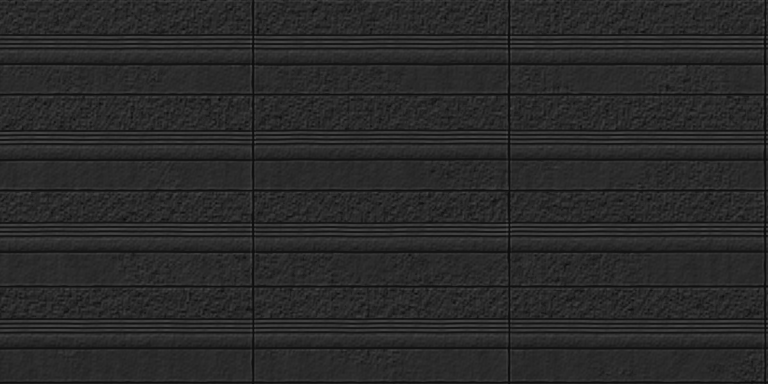
Give the GLSL for this texture map, as a WebGL 1 fragment shader.

```glsl
precision highp float;
uniform vec2 u_resolution;

#define TILES vec2(3.0, 4.0)
#define BASE_TONE 0.162
#define DARK_TONE 0.07
#define RIDGE_TONE 0.275
#define GROOVE_START 0.342
#define GROOVE_STEP 0.0465
#define BEAD_TOP 0.495
#define BEAD_BOTTOM 0.637
#define ROW_SHIFT 0.02
#define GRAIN_SCALE 170.0
#define GRAIN_DEPTH 0.085

float hash(vec2 p) {
  return fract(sin(dot(p, vec2(127.1, 311.7))) * 43758.545);
}

float noise(vec2 p) {
  vec2 i = floor(p), f = fract(p);
  f = f * f * (3.0 - 2.0 * f);
  float low = mix(hash(i), hash(i + vec2(1.0, 0.0)), f.x);
  float high = mix(hash(i + vec2(0.0, 1.0)), hash(i + vec2(1.0, 1.0)), f.x);
  return mix(low, high, f.y);
}

float fbm(vec2 p) {
  float sum = 0.0, amp = 0.5;
  for (int i = 0; i < 4; i++) {
    sum += amp * noise(p);
    p = p * 2.03 + 17.3;
    amp *= 0.5;
  }
  return sum;
}

// Box-filtered coverage of the interval [a, b]
float band(float x, float a, float b, float px) {
  return clamp((x - a) / px + 0.5, 0.0, 1.0) - clamp((x - b) / px + 0.5, 0.0, 1.0);
}

float line(float x, float center, float halfWidth, float px) {
  return band(x, center - halfWidth, center + halfWidth, px);
}

void main() {
  vec2 uv = gl_FragCoord.xy / u_resolution;
  vec2 surface = uv * vec2(2.0, 1.0);
  vec2 px = TILES / u_resolution;
  vec2 grid = vec2(uv.x, 1.0 - uv.y) * TILES;
  vec2 id = floor(grid), cell = fract(grid);

  // Relief coordinate: measured downward, shifted per tile and slightly uneven
  float wobble = (noise(surface * vec2(14.0, 5.0)) - 0.5) * 0.006;
  float shift = mix(ROW_SHIFT, -ROW_SHIFT, step(1.5, id.y));
  shift += (hash(id + 7.0) - 0.5) * 0.008;
  float v = cell.y - shift + wobble;

  // Fine embossed grain, streaks and worn patches
  vec2 g = surface * GRAIN_SCALE;
  float grain = noise(g) - noise(g + vec2(0.6, -0.9));
  grain += 0.5 * (noise(g * 0.5 + 9.0) - noise(g * 0.5 + vec2(9.4, 8.3)));
  float mottle = fbm(surface * 40.0) - 0.47;
  float streak = noise(surface * vec2(110.0, 12.0)) - 0.5;
  float patches = smoothstep(0.46, 0.66, fbm(surface * vec2(5.0, 9.0) + 4.0));
  float pits = smoothstep(0.72, 0.92, noise(g * 0.7 + 31.0));

  float grooved = band(v, GROOVE_START, BEAD_TOP, px.y);
  float bead = band(v, BEAD_TOP, BEAD_BOTTOM, px.y);
  float rough = 1.0 - step(GROOVE_START, v);
  float smoothBand = step(BEAD_BOTTOM, v);

  float tone = BASE_TONE + (hash(id + 2.0) - 0.5) * 0.005 + mottle * 0.02;

  // Rough upper face with small pits
  tone += rough * (grain * GRAIN_DEPTH - pits * 0.045 + 0.003);

  // Smooth lower face with vertical streaks
  tone += smoothBand * (0.003 + streak * 0.022 + grain * mix(0.028, 0.07, patches));
  tone -= smoothBand * patches * pits * 0.04;

  // Rounded bead, lit from above
  float across = clamp((v - BEAD_TOP) / (BEAD_BOTTOM - BEAD_TOP), 0.0, 1.0);
  tone += bead * (mix(0.028, -0.045, across * across) + grain * 0.04);

  // Fine ridges separated by grooves
  float wear = 0.45 + 0.55 * noise(surface * vec2(60.0, 45.0));
  tone += grooved * grain * 0.04;
  for (int i = 0; i < 4; i++) {
    float center = GROOVE_START + GROOVE_STEP * float(i);
    float ridge = line(v, center + 0.5 * GROOVE_STEP, 0.012, px.y) * step(float(i), 2.5);
    tone = mix(tone, RIDGE_TONE, ridge * wear);
    tone = mix(tone, DARK_TONE, line(v, center, 0.009, px.y) * (0.6 + 0.4 * wear));
  }
  tone = mix(tone, DARK_TONE, line(v, BEAD_BOTTOM + 0.008, 0.011, px.y) * 0.95);
  tone += line(v, BEAD_BOTTOM + 0.032, 0.008, px.y) * wear * 0.045;
  tone += line(v, BEAD_TOP + 0.020, 0.010, px.y) * wear * 0.045;

  // Joints of uneven width, with lit rims
  float chip = noise(surface * vec2(60.0, 55.0)) - 0.5;
  float jointX = cell.x + chip * 0.003;
  float jointY = cell.y + chip * 0.005;
  float rim = line(jointY, 0.960, 0.008, px.y) + line(jointY, 0.012, 0.008, px.y);
  rim += line(jointX, 0.980, 0.003, px.x) + line(jointX, 0.998, 0.002, px.x);
  tone += rim * wear * 0.05;
  float joint = max(line(jointY, 0.985, 0.009 + chip * 0.004, px.y),
                    line(jointX, 0.989, 0.0035 + chip * 0.003, px.x));
  tone = mix(tone, DARK_TONE - 0.015, joint * 0.95);

  gl_FragColor = vec4(vec3(clamp(tone, 0.03, 0.34)), 1.0);
}
```
